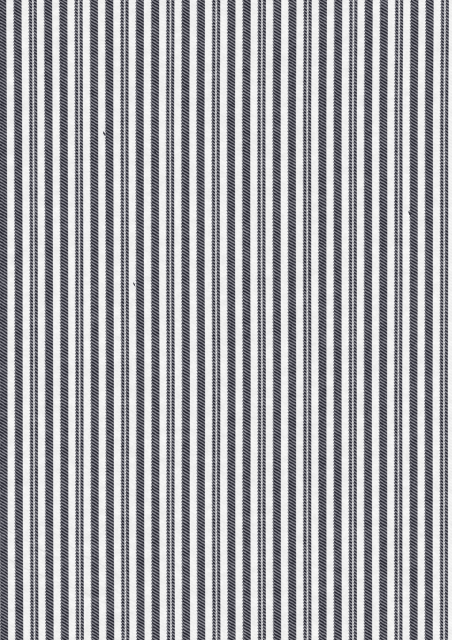
Write a Shadertoy shader that draws this texture.

```glsl
const float TAU = 6.2831853;
const float REPEAT = 0.0713;       // width of one group of three stripes
const float FIRST_PAIR = 0.1237;   // centre of a split stripe
const float STRIPE_HALF = 0.0062;
const float SPLIT_HALF = 0.0014;
const float TWILL_ROWS = 205.0;
const float TWILL_SLOPE = 0.6;

const vec3 COTTON = vec3(0.945, 0.945, 0.943);
const vec3 INK = vec3(0.14, 0.14, 0.18);
const vec3 FADED_INK = vec3(0.57, 0.57, 0.60);

float hash(vec2 p) {
    return fract(sin(dot(p, vec2(127.1, 311.7))) * 43758.5453);
}

float valueNoise(vec2 p) {
    vec2 cell = floor(p);
    vec2 f = fract(p);
    f = f * f * (3.0 - 2.0 * f);
    float low = mix(hash(cell), hash(cell + vec2(1, 0)), f.x);
    float high = mix(hash(cell + vec2(0, 1)), hash(cell + vec2(1, 1)), f.x);
    return mix(low, high, f.y);
}

// Soft coverage of a band around zero
float band(float x, float halfWidth, float soft) {
    return 1.0 - smoothstep(-soft, soft, abs(x) - halfWidth);
}

// Diagonal ribs falling to the right, from -1 to 1
float twill(vec2 p, float rows) {
    float wobble = 0.16 * valueNoise(p * vec2(260.0, 130.0));
    return sin(TAU * (rows * (p.y + TWILL_SLOPE * p.x) + wobble));
}

// Slight bend of the cloth
float drift(vec2 p) {
    float lean = 0.004 * (p.y - 0.5) * (0.45 - p.x);
    return lean + 0.0012 * (valueNoise(p * vec2(3.0, 5.0)) - 0.5);
}

// Dark stripe coverage; every third stripe has a broken light core
float stripes(float x, float rib, float soft) {
    float spacing = REPEAT / 3.0;
    float index = floor((x - FIRST_PAIR) / spacing + 0.5);
    float offset = x - FIRST_PAIR - index * spacing;
    float dark = band(offset + 0.0004 * rib, STRIPE_HALF + 0.0004 * rib, soft);
    float isSplit = 1.0 - step(0.5, mod(index, 3.0));
    float core = band(offset + 0.0003 * rib, SPLIT_HALF, soft);
    return dark * (1.0 - isSplit * core * (0.74 - 0.24 * rib));
}

// A few stray dark fibres
float flecks(vec2 p, float aspect, float soft) {
    float cover = 0.0;
    for (int i = 0; i < 4; i++) {
        vec2 seed = vec2(float(i), 4.7);
        vec2 centre = vec2(hash(seed) * aspect, 0.55 + 0.42 * hash(seed + 9.3));
        vec2 q = p - centre;
        q.x += 0.4 * q.y;
        float size = mix(0.0012, 0.0026, hash(seed + 3.1));
        float shape = length(q * vec2(1.6, 0.7)) - size;
        cover = max(cover, 1.0 - smoothstep(-soft, soft, shape));
    }
    return cover;
}

// Faint slanting creases near the lower left corner
float creases(vec2 p) {
    float cover = 0.0;
    for (int i = 0; i < 3; i++) {
        float k = float(i);
        float line = p.y + (0.42 + 0.12 * k) * p.x - 0.13 - 0.045 * k;
        line += 0.008 * (valueNoise(p * 25.0 + k) - 0.5);
        cover += band(line, 0.0008, 0.0018) * valueNoise(p * 30.0 + 7.0 * k);
    }
    return cover * (1.0 - smoothstep(0.1, 0.32, p.x));
}

void mainImage(out vec4 fragColor, in vec2 fragCoord) {
    vec2 p = fragCoord / iResolution.y;
    float aspect = iResolution.x / iResolution.y;
    float soft = max(0.8 / iResolution.y, 0.0007);
    float rib = twill(p, TWILL_ROWS);

    // White ground with a shallow weave and soft slubs
    float grain = valueNoise(p * vec2(420.0, 380.0)) - 0.5;
    float slub = valueNoise(p * vec2(55.0, 110.0)) - 0.5;
    vec3 ground = COTTON + 0.035 * grain + 0.025 * slub + 0.012 * rib;

    // Dyed threads with light ribs and uneven wear
    float wear = 0.46 + 0.42 * rib + 0.28 * grain + 0.12 * slub;
    vec3 dyed = mix(INK, FADED_INK, clamp(wear, 0.0, 1.0));

    vec3 color = mix(ground, dyed, stripes(p.x + drift(p), rib, soft));
    color = mix(color, vec3(0.72), 0.35 * clamp(creases(p), 0.0, 1.0));
    color = mix(color, INK, 0.8 * flecks(p, aspect, soft));
    fragColor = vec4(clamp(color, 0.0, 1.0), 1.0);
}
```
